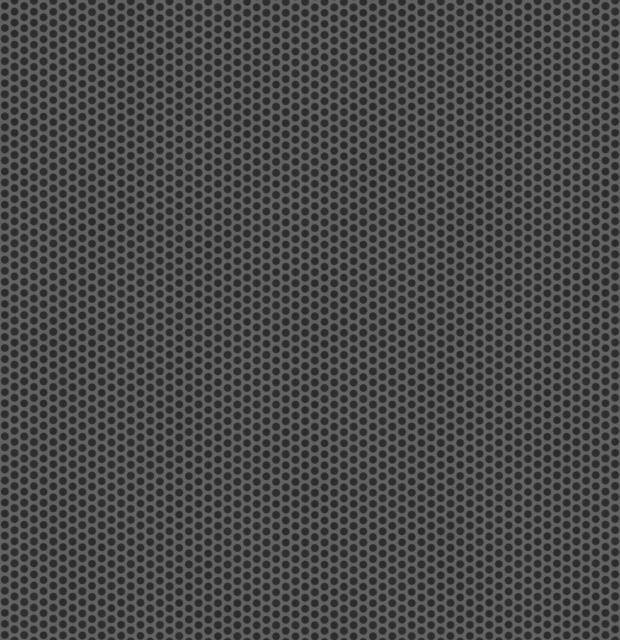
This pattern is drawn by a Shadertoy shader. Its source:

```glsl
// Dark grey perforated metal sheet with staggered round holes.

const vec2 REPEATS = vec2(64.0, 58.0);  // hole columns, holes per column
const vec3 METAL = vec3(0.385);
const vec3 HOLE = vec3(0.176);

float hash(vec2 cell) {
    return fract(sin(dot(cell, vec2(12.99, 78.23))) * 43758.5);
}

// Smooth wear between -1 and 1 from layered sines
float layeredSines(vec2 p) {
    return 0.5 * sin(p.x * 31.0 + 2.0 * sin(p.y * 5.0))
         + 0.3 * sin(p.y * 23.0 + p.x * 11.0)
         + 0.2 * sin(p.x * 67.0 - p.y * 41.0);
}

// Position in hole cells; odd columns shift by half a cell
vec2 staggeredGrid(vec2 uv, vec2 repeats, float phase, float bow) {
    vec2 grid = vec2(uv.x, 1.0 - uv.y) * repeats;
    float column = floor(grid.x);
    float sag = bow * sin(3.14159 * (column + 0.5) / repeats.x);
    grid.y -= phase + sag + 0.5 * mod(column, 2.0);
    return grid;
}

// Coverage of a disc with a soft rim
float softDisc(vec2 offset, float radius, float softness) {
    return 1.0 - smoothstep(radius - softness, radius + softness, length(offset));
}

void mainImage(out vec4 fragColor, in vec2 fragCoord) {
    vec2 uv = fragCoord / iResolution.xy;
    float aspect = iResolution.x / iResolution.y;
    vec2 pitch = vec2(aspect, 1.0) / REPEATS;

    // Nearest hole, measured in canvas heights
    vec2 grid = staggeredGrid(uv, REPEATS, 0.04, 0.13);
    vec2 cell = floor(grid);
    vec2 offset = (fract(grid) - 0.5) * pitch;

    // Slight irregularity from hole to hole
    float variation = hash(cell) - 0.5;
    float radius = pitch.y * (0.355 + 0.018 * variation);
    float softness = max(pitch.y * 0.088, 0.7 / iResolution.y);
    float hole = softDisc(offset, radius, softness);

    // Faint uneven tone on the sheet
    vec3 color = mix(METAL, HOLE + 0.012 * variation, hole);
    color += 0.005 * layeredSines(uv);
    fragColor = vec4(color, 1.0);
}
```
